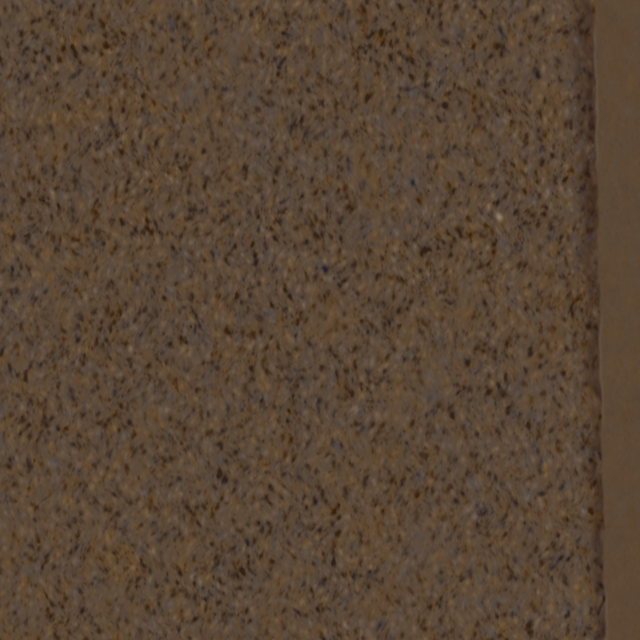
Give the GLSL for this texture, as a Shadertoy shader.

```glsl
// Matted brown felt with small dark pits and ochre flecks, bordered on the right
// by a smooth strip behind a dark, worn seam. The pile is cellular spot noise:
// each cell scatters one soft, tilted fleck with a random tone and tint.

#define BASE_COLOR vec3(0.357, 0.283, 0.216)
#define STRIP_COLOR vec3(0.358, 0.280, 0.205)
#define SEAM_COLOR vec3(0.235, 0.160, 0.120)
#define TINT_AXIS vec3(0.034, 0.004, -0.042)
#define FLECK_SCALE vec2(92.0, 80.0)
#define FINE_SCALE vec2(185.0, 150.0)
#define RELIEF 0.135
#define PATCHINESS 0.45
#define SEAM_TOP 0.928
#define SEAM_BOTTOM 0.946

vec3 hash3(vec2 cell) {
    vec3 p = fract(cell.xyx * vec3(0.1031, 0.1030, 0.0973));
    p += dot(p, p.yxz + 33.33);
    return fract((p.xxy + p.yzz) * p.zyx);
}

// Sum of tilted soft flecks: x is signed tone, y is signed tint.
vec2 flecks(vec2 p) {
    vec2 home = floor(p);
    vec2 sum = vec2(0.0);
    for (int j = -1; j <= 1; j++) {
        for (int i = -1; i <= 1; i++) {
            vec2 cell = home + vec2(i, j);
            vec3 place = hash3(cell);
            vec3 look = hash3(cell + 71.7);
            vec2 d = p - cell - place.xy;
            float tilt = (place.z - 0.5) * 1.8;
            float c = cos(tilt), s = sin(tilt);
            d = vec2(c * d.x + s * d.y, c * d.y - s * d.x);
            float weight = exp(-9.0 * d.x * d.x - 4.5 * d.y * d.y);
            float shade = look.x * 2.0 - 1.0 - d.x * 0.9;
            sum += weight * vec2(shade, look.y * 2.0 - 1.0);
        }
    }
    return sum;
}

// Felt pile: uneven pits, softer highlights, warm and cool flecks.
vec3 feltColor(vec2 uv) {
    vec2 warp = 0.003 * sin(uv.yx * vec2(61.0, 47.0) + 2.0 * sin(uv * 23.0));
    vec2 q = uv + warp;
    vec2 coarse = flecks(q * FLECK_SCALE);
    vec2 fine = flecks(q * FINE_SCALE + 19.0);
    vec2 tint = flecks(q * FLECK_SCALE * 0.6 + 140.0);
    vec2 patches = flecks(q * vec2(15.0, 13.0) + 310.0);

    float tone = coarse.x + 0.50 * fine.x;
    tone *= 1.0 - PATCHINESS * clamp(patches.x, -0.9, 0.9);
    tone = tone > 0.0 ? 0.50 * tone : max(tone, -1.15);
    float broad = 0.010 * patches.x;
    float warmth = 0.75 * tint.y + 0.65 * coarse.y + 0.30 * patches.y;
    return BASE_COLOR + (tone * RELIEF + broad) * vec3(1.0, 0.94, 0.82)
         + warmth * TINT_AXIS;
}

// Smooth strip: faint mottling only.
vec3 stripColor(vec2 uv) {
    vec2 mottle = flecks(uv * vec2(45.0, 38.0) + 500.0);
    vec2 grain = flecks(uv * FINE_SCALE + 800.0);
    return STRIP_COLOR + 0.010 * mottle.x + 0.012 * grain.x
         + 0.25 * TINT_AXIS * (mottle.y + grain.y);
}

void mainImage(out vec4 fragColor, in vec2 fragCoord) {
    vec2 uv = fragCoord / iResolution.xy;
    float pixel = 1.0 / iResolution.x;

    // Slightly leaning seam with a small wobble
    float seam = mix(SEAM_BOTTOM, SEAM_TOP, uv.y)
               + 0.0012 * sin(uv.y * 39.0) + 0.0007 * sin(uv.y * 117.0);
    float side = uv.x - seam;

    // Dark, ragged shadow on the felt side, wider toward the top
    vec3 felt = feltColor(uv);
    vec2 ragged = flecks(uv * vec2(60.0, 32.0) + 230.0);
    float reach = mix(0.010, 0.022, uv.y);
    float shadow = exp(-pow((side + 0.5 * reach) / reach, 2.0));
    shadow *= clamp(0.60 + 0.75 * ragged.x, 0.0, 0.9);
    felt = mix(felt, SEAM_COLOR + 0.45 * (felt - BASE_COLOR), shadow);

    // Join the two surfaces with a soft edge
    float onStrip = smoothstep(-0.0015 - pixel, 0.0015 + pixel, side);
    vec3 color = mix(felt, stripColor(uv), onStrip);

    // Broken pale rim along the seam
    float rim = exp(-pow((side - 0.001) / 0.0026, 2.0));
    float broken = smoothstep(-0.2, 0.8, sin(uv.y * 15.0 + 1.5) + ragged.y);
    color += rim * broken * vec3(0.030, 0.036, 0.044);

    fragColor = vec4(clamp(color, 0.0, 1.0), 1.0);
}
```
